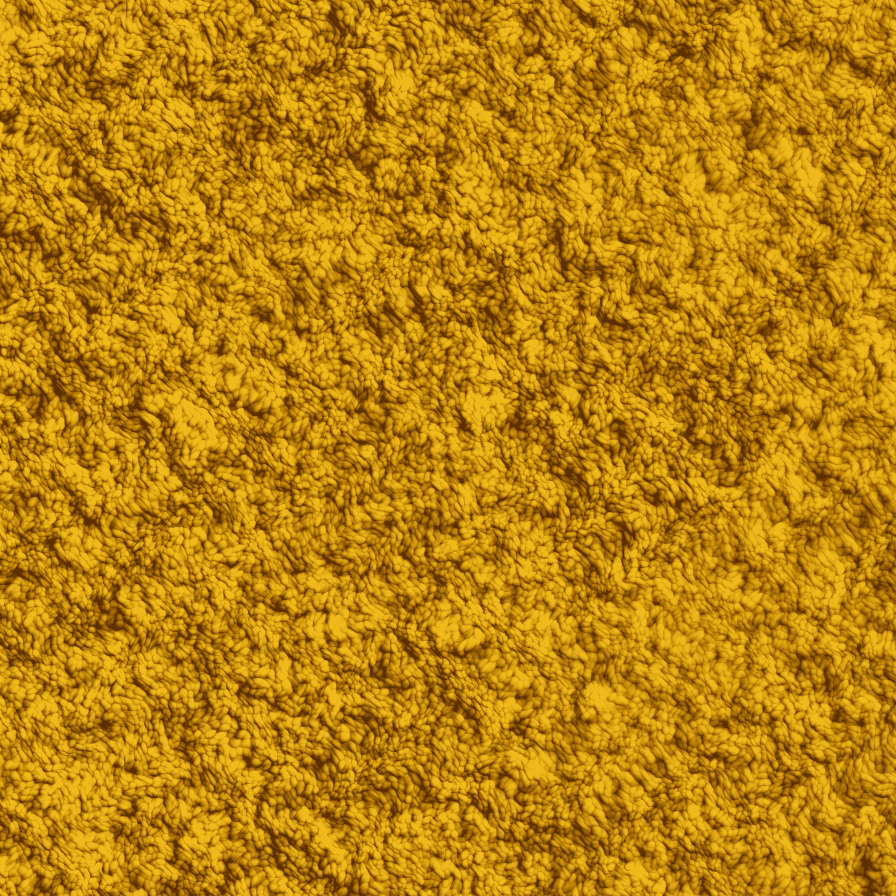
A WebGL 1 fragment shader for this texture:

```glsl
precision highp float;
// Coarse golden powder: crumbly grains, small clumps and a few loose lumps.
// Four octaves of cellular domes are lit from the right, then the resulting
// tone is turned into a rank that picks a colour from a six-step ramp.
uniform vec2 u_resolution;

const vec3 DEEP   = vec3(0.36, 0.18, 0.00);
const vec3 BROWN  = vec3(0.52, 0.32, 0.01);
const vec3 OCHRE  = vec3(0.65, 0.43, 0.02);
const vec3 MUSTARD = vec3(0.76, 0.53, 0.03);
const vec3 GOLD   = vec3(0.85, 0.64, 0.07);
const vec3 BRIGHT = vec3(0.94, 0.73, 0.11);

const vec2 LIGHT = vec2(0.80, 0.60);    // direction towards the light
const float CLUMP_CELLS = 18.0;         // cells across, coarsest octave
const float OCTAVE_STEP = 2.1;
const float CLUMP_WEIGHT = 0.30;
const float WEIGHT_STEP = 0.17;         // finer octaves weigh more
const float DOME_MEAN = 0.14;           // average height of the dome field
const float SHADE_REACH = 0.30;         // slope sample distance, in cells
const float CONTRAST = 2.4;
const float LUMP_CELLS = 7.0;
const float LUMP_CHANCE = 0.20;

vec3 hash3(vec2 cell) {
  vec3 h = fract(cell.xyx * vec3(0.1031, 0.1030, 0.0973));
  h += dot(h, h.yxz + 33.33);
  return fract((h.xxy + h.yzz) * h.zyx);
}

// Height of overlapping domes of random size, one per cell.
float domes(vec2 p) {
  vec2 cell = floor(p);
  float height = -2.0;
  for (int y = -1; y <= 1; y++) {
    for (int x = -1; x <= 1; x++) {
      vec2 id = cell + vec2(float(x), float(y));
      vec3 rnd = hash3(id);
      vec2 d = id + rnd.xy - p;
      height = max(height, 0.6 * rnd.z - dot(d, d));
    }
  }
  return height;
}

// Sparse lumps: lit crown, with a dark gap on the side away from the light.
float lumps(vec2 p) {
  vec2 q = p * LUMP_CELLS;
  vec2 cell = floor(q);
  float tone = 0.0;
  for (int y = -1; y <= 1; y++) {
    for (int x = -1; x <= 1; x++) {
      vec2 id = cell + vec2(float(x), float(y));
      vec3 rnd = hash3(id + 71.0);
      float present = step(rnd.z, LUMP_CHANCE);
      float radius = mix(0.09, 0.22, rnd.z / LUMP_CHANCE);
      vec2 d = (q - id - rnd.xy) / radius;
      float body = 1.0 - smoothstep(0.75, 1.1, length(d));
      float shadow = 1.0 - smoothstep(0.5, 1.2, length(d + LIGHT * 0.5));
      float crown = 0.22 + 0.25 * dot(d, LIGHT);
      tone += present * mix(-0.55 * shadow, crown, body);
    }
  }
  return tone;
}

// Slow swells of light over the whole bed, about -1 to 1.
float swell(vec2 p) {
  return (sin(p.x * 9.0 + 2.0 * sin(p.y * 7.0 + 1.0))
        + sin(p.y * 14.0 - p.x * 5.0 + 1.5 * sin(p.x * 11.0))) * 0.5;
}

// Colour ramp; stops sit at the middle of each colour's share.
vec3 powderColour(float rank) {
  vec3 c = mix(DEEP, BROWN, clamp((rank - 0.02) / 0.085, 0.0, 1.0));
  c = mix(c, OCHRE, clamp((rank - 0.105) / 0.165, 0.0, 1.0));
  c = mix(c, MUSTARD, clamp((rank - 0.27) / 0.21, 0.0, 1.0));
  c = mix(c, GOLD, clamp((rank - 0.48) / 0.23, 0.0, 1.0));
  return mix(c, BRIGHT, clamp((rank - 0.71) / 0.205, 0.0, 1.0));
}

void main() {
  float side = min(u_resolution.x, u_resolution.y);
  vec2 p = gl_FragCoord.xy / side;

  // Bend the domain so that clumps get ragged outlines.
  vec2 bent = p + 0.004 * sin(p.yx * vec2(61.0, 53.0) + 3.0 * sin(p * 23.0));
  bent += 0.0015 * sin(bent.yx * vec2(233.0, 271.0));

  // Smoother, less grainy patches lie mostly to the right.
  float broad = swell(p);
  float soft = smoothstep(0.2, 1.3, p.x + 0.45 * broad);

  // Lit domes, each octave turned to hide the cell grid.
  mat2 turn = mat2(0.80, 0.60, -0.60, 0.80);
  vec2 q = bent;
  vec2 light = LIGHT;
  float cells = CLUMP_CELLS;
  float weight = CLUMP_WEIGHT;
  float tone = 0.08 * broad + lumps(bent);
  for (int i = 0; i < 4; i++) {
    q = turn * q + 3.7;
    light = turn * light;
    float height = domes(q * cells);
    float slope = height - domes(q * cells + light * SHADE_REACH);
    float detail = smoothstep(1.0, 2.5, side / cells);
    float calm = 1.0 - 0.3 * soft * float(i) / 3.0;
    tone += weight * detail * calm * (height - DOME_MEAN + slope);
    cells *= OCTAVE_STEP;
    weight += WEIGHT_STEP;
  }

  // A logistic curve spreads the tones evenly over the ramp.
  float rank = 1.0 / (1.0 + exp(-1.7 * CONTRAST * tone));
  gl_FragColor = vec4(powderColour(rank), 1.0);
}
```
